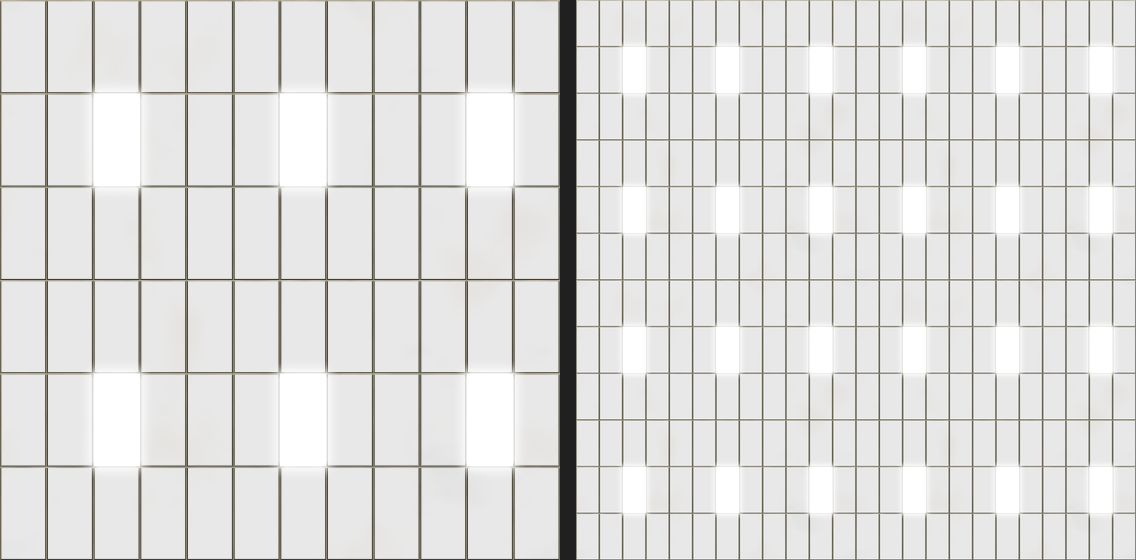
Left: one tile. Right: repeated 2 by 2.
This texture is drawn by a three.js fragment shader. Its source:

```glsl
// Pale upright wall tiles with dark bevelled joints, faint stains and a grid of glowing tiles.
varying vec2 vUv;

const vec2 TILES = vec2(12.0, 6.0);          // tiles across and up
const vec2 LAMP_PERIOD = vec2(4.0, 3.0);     // one glowing tile per block
const vec2 LAMP_CENTRE = vec2(2.5, 1.5);     // its centre in the block, in tiles
const float UNIT = 1.0 / 768.0;              // fine unit for joint widths
const vec2 SIDE_GROOVE = vec2(-2.0, 1.8) * UNIT;
const vec2 SIDE_GROUT = vec2(-0.7, 0.6) * UNIT;
const vec2 LEVEL_GROOVE = vec2(-0.3, 1.5) * UNIT;
const vec2 LEVEL_GROUT = vec2(-1.9, 0.0) * UNIT;
const float HALO_REACH = 0.028;
const float HALO_CORNER = 0.012;
const float HALO_STRENGTH = 0.88;
const float STAIN_AMOUNT = 0.45;
const float SMUDGE_AMOUNT = 0.35;

const vec3 TILE_COLOUR = vec3(0.910, 0.910, 0.910);
const vec3 LAMP_COLOUR = vec3(1.0);
const vec3 GROOVE_COLOUR = vec3(0.25, 0.24, 0.18);
const vec3 SIDE_GROUT_COLOUR = vec3(0.59, 0.56, 0.49);
const vec3 LEVEL_GROUT_COLOUR = vec3(0.69, 0.67, 0.60);
const vec3 STAIN_COLOUR = vec3(0.885, 0.870, 0.845);
const vec3 SMUDGE_COLOUR = vec3(0.845, 0.850, 0.850);

float hash(vec2 p) {
  vec3 q = fract(vec3(p.xyx) * 0.1031);
  q += dot(q, q.yzx + 33.33);
  return fract((q.x + q.y) * q.z);
}

// Value noise that wraps after a whole number of cells.
float wrapNoise(vec2 p, vec2 period, float seed) {
  vec2 i = floor(p);
  vec2 f = fract(p);
  f = f * f * (3.0 - 2.0 * f);
  vec2 a = mod(i, period) + seed;
  vec2 b = mod(i + 1.0, period) + seed;
  return mix(mix(hash(a), hash(vec2(b.x, a.y)), f.x),
             mix(hash(vec2(a.x, b.y)), hash(b), f.x), f.y);
}

float wrapFbm(vec2 uv, vec2 period, float seed) {
  float sum = 0.0;
  float weight = 0.53;
  for (int i = 0; i < 4; i++) {
    sum += weight * wrapNoise(uv * period, period, seed);
    period *= 2.0;
    seed += 17.0;
    weight *= 0.5;
  }
  return sum;
}

// Share of a footprint of the given width that a band covers.
float band(float x, vec2 range, float width) {
  float low = max(range.x, x - 0.5 * width);
  float high = min(range.y, x + 0.5 * width);
  return clamp((high - low) / width, 0.0, 1.0);
}

float boxDistance(vec2 p, vec2 halfSize) {
  vec2 d = abs(p) - halfSize;
  return length(max(d, 0.0)) + min(max(d.x, d.y), 0.0);
}

void main() {
  vec2 cell = vUv * TILES;
  vec2 footprint = max(fwidth(vUv), vec2(0.0004));

  // Glaze with faint warm stains and grey smudges
  float stain = smoothstep(0.60, 0.85, wrapFbm(vUv, vec2(6.0, 5.0), 3.0));
  float smudge = smoothstep(0.64, 0.86, wrapFbm(vUv, vec2(5.0, 8.0), 71.0));
  vec3 colour = mix(TILE_COLOUR, STAIN_COLOUR, STAIN_AMOUNT * stain);
  colour = mix(colour, SMUDGE_COLOUR, SMUDGE_AMOUNT * smudge);

  // Joints: signed offset from the nearest tile border
  vec2 offset = (fract(cell + 0.5) - 0.5) / TILES;
  float groove = max(band(offset.x, SIDE_GROOVE, footprint.x),
                     band(offset.y, LEVEL_GROOVE, footprint.y));
  float wear = 0.88 + 0.24 * wrapFbm(vUv, vec2(24.0), 131.0);
  colour = mix(colour, GROOVE_COLOUR, groove);
  colour = mix(colour, LEVEL_GROUT_COLOUR * wear, band(offset.y, LEVEL_GROUT, footprint.y));
  colour = mix(colour, SIDE_GROUT_COLOUR * wear, band(offset.x, SIDE_GROUT, footprint.x));

  // Glowing tiles and the halo they spill over their neighbours
  vec2 fromLamp = (mod(cell, LAMP_PERIOD) - LAMP_CENTRE) / TILES;
  vec2 halfTile = 0.5 / TILES;
  float edge = boxDistance(fromLamp, halfTile);
  float haloEdge = boxDistance(fromLamp, halfTile - HALO_CORNER) - HALO_CORNER;
  float fade = clamp(1.0 - max(haloEdge, 0.0) / HALO_REACH, 0.0, 1.0);
  float soft = 0.5 * max(footprint.x, footprint.y);
  float lamp = 1.0 - smoothstep(-soft, soft, edge);
  colour = mix(colour, LAMP_COLOUR, max(lamp, HALO_STRENGTH * fade * fade));

  gl_FragColor = vec4(colour, 1.0);
}
```
